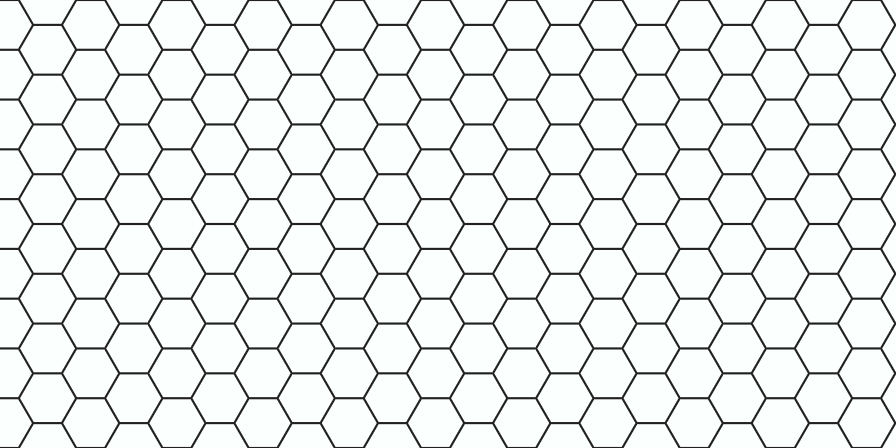
Give the GLSL for this pattern, as a WebGL 1 fragment shader.

```glsl
precision highp float;

// Honeycomb of thin dark outlines on near-white paper: nine flat-topped
// hexagons fit the height. Two interleaved rectangular lattices give the
// nearest cell centre, and the distance to that cell's border is inked.

uniform vec2 u_resolution;

const float SQRT3 = 1.7320508;
const float ROWS = 9.0;               // hexagons per canvas height
const float LINE_WIDTH = 0.0048;      // in canvas heights
const float FIRST_COLUMN_X = 0.2023;  // centre of a column, in canvas heights
const vec3 PAPER = vec3(0.984, 1.0, 0.992);
const vec3 INK = vec3(0.135, 0.130, 0.132);

// Offset from the nearest point of a rectangular lattice through the origin.
vec2 latticeOffset(vec2 p, vec2 period) {
  return p - period * floor(p / period + 0.5);
}

// Offset from the nearest hexagon centre; pitch is the flat-to-flat height.
vec2 hexOffset(vec2 p, float pitch) {
  vec2 period = vec2(SQRT3, 1.0) * pitch;
  vec2 a = latticeOffset(p, period);
  vec2 b = latticeOffset(p - 0.5 * period, period);
  return dot(a, a) < dot(b, b) ? a : b;
}

// Distance from a point inside a flat-topped hexagon to its border.
float hexBorderDistance(vec2 offset, float pitch) {
  vec2 q = abs(offset);
  return 0.5 * pitch - max(q.y, dot(q, vec2(0.5 * SQRT3, 0.5)));
}

// Antialiased coverage of a stroke centred on distance zero.
float strokeCoverage(float dist, float width, float pixel) {
  return clamp((0.5 * width - dist) / pixel + 0.5, 0.0, 1.0);
}

void main() {
  float pixel = 1.0 / u_resolution.y;
  vec2 p = gl_FragCoord.xy * pixel;

  // A full cell rests on the lower edge of the canvas.
  float pitch = 1.0 / ROWS;
  vec2 origin = vec2(FIRST_COLUMN_X, 0.5 * pitch);
  float dist = hexBorderDistance(hexOffset(p - origin, pitch), pitch);

  float ink = strokeCoverage(dist, LINE_WIDTH, pixel);
  gl_FragColor = vec4(mix(PAPER, INK, ink), 1.0);
}
```
